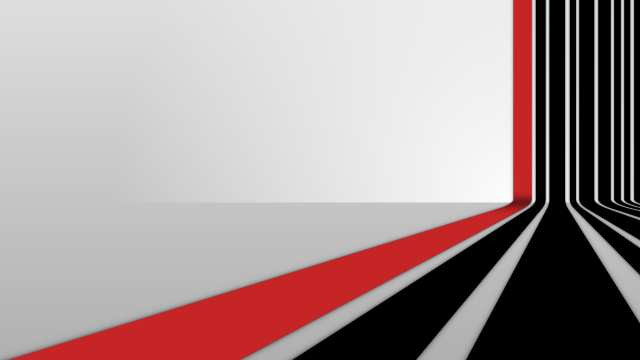
This background is drawn by a Shadertoy shader. Its source:

```glsl
const float HORIZON = 0.4375;      // where wall meets floor
const float BEND_Y = 0.433;        // where the stripes fold
const float BEND_RADIUS = 0.014;
const float CENTRE_X = 1.5463;     // stripe that runs straight ahead
const float SPREAD = 27.03;        // widening of the stripes per unit of floor
const float GLOW_REACH = 1.11;
const float SHADOW_WIDTH = 0.0045;
const float SHADOW_STRENGTH = 0.45;
const vec2 GLOW_POS = vec2(1.426, 0.4375);
const vec3 RED = vec3(0.775, 0.145, 0.15);
const vec3 BLACK = vec3(0.0);
const float GREY_LOW = 0.69;
const float GREY_HIGH = 0.87;
const float GLOW_WHITE = 0.99;

// Left and right edge of each stripe on the wall; the first is red
const int STRIPE_COUNT = 9;
const vec2 STRIPES[STRIPE_COUNT] = vec2[](
    vec2(1.4265, 1.4770), vec2(1.4885, 1.5155), vec2(1.5265, 1.5695),
    vec2(1.5830, 1.6000), vec2(1.6090, 1.6505), vec2(1.6620, 1.6965),
    vec2(1.7060, 1.7245), vec2(1.7340, 1.7505), vec2(1.7615, 1.8000));

float stripeDistance(float x, vec2 edges) {
    return max(edges.x - x, x - edges.y);
}

float coverage(float dist, float pixel) {
    return clamp(0.5 - dist / pixel, 0.0, 1.0);
}

float backdrop(vec2 p, float pixel) {
    float base = mix(GREY_LOW, GREY_HIGH, p.y);
    float glow = clamp(1.0 - length(p - GLOW_POS) / GLOW_REACH, 0.0, 1.0);
    return mix(base, GLOW_WHITE, glow * coverage(HORIZON - p.y, pixel));
}

void mainImage(out vec4 fragColor, in vec2 fragCoord) {
    float pixel = 1.0 / iResolution.y;
    vec2 p = fragCoord * pixel;

    // Rounded fold: floor depth grows smoothly below the bend
    float drop = BEND_Y - p.y;
    float corner = max(BEND_RADIUS - abs(drop), 0.0);
    float depth = max(drop, 0.0) + corner * corner / (4.0 * BEND_RADIUS);
    float depthSlope = clamp(0.5 + 0.5 * drop / BEND_RADIUS, 0.0, 1.0);

    // Project the floor back to wall position, with its gradient
    float widen = 1.0 + SPREAD * depth;
    float side = p.x - CENTRE_X;
    float wallX = CENTRE_X + side / widen;
    float stretch = length(vec2(1.0, side * SPREAD * depthSlope / widen)) / widen;

    // Distances on the canvas to the red and black stripes
    float redDist = stripeDistance(wallX, STRIPES[0]) / stretch;
    float blackDist = 1e3;
    for (int i = 1; i < STRIPE_COUNT; i++) {
        blackDist = min(blackDist, stripeDistance(wallX, STRIPES[i]) / stretch);
    }

    // Backdrop with a soft contact shadow, deeper on the floor
    vec3 color = vec3(backdrop(p, pixel));
    float nearest = max(min(redDist, blackDist), 0.0);
    float shadowWidth = SHADOW_WIDTH * (0.6 + 1.5 * depth);
    color *= 1.0 - SHADOW_STRENGTH * exp(-nearest / shadowWidth);

    // Stripes, the red one darkened in the fold
    float fold = (p.y - 0.437) / 0.018;
    vec3 foldedRed = RED * (1.0 - 0.45 * exp(-fold * fold));
    color = mix(color, foldedRed, coverage(redDist, pixel));
    color = mix(color, BLACK, coverage(blackDist, pixel));

    fragColor = vec4(color, 1.0);
}
```
